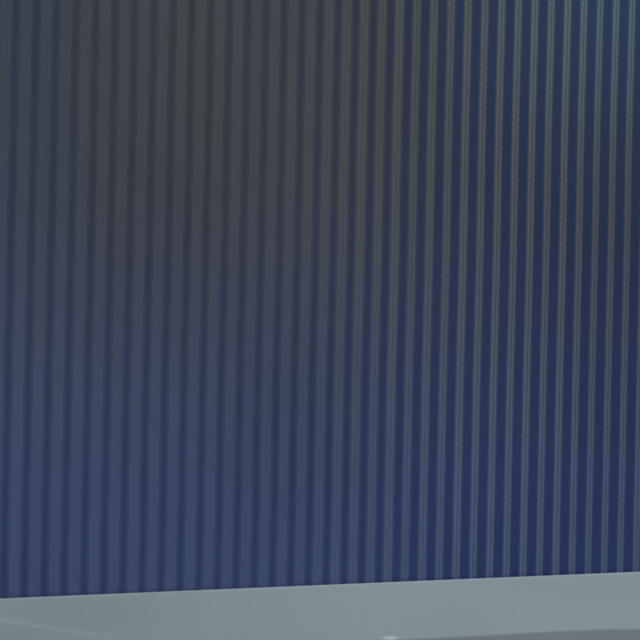
Give the GLSL for this texture, as a WebGL 1 fragment shader.

```glsl
precision highp float;
uniform vec2 u_resolution;

#define RIBS_LEFT 31.3      // rib frequency at the left edge
#define RIBS_GAIN 4.5       // quadratic increase toward the right
#define RIB_PHASE 0.2
#define LEAN 0.021          // sideways drift from top to bottom
#define WIDE_RIB 0.31       // half width of the soft ribs, in periods
#define NARROW_RIB 0.20     // half width of the crisp ribs
#define TWIST_COUNT 96.0    // fine twists along a crisp rib
#define GRAIN 0.008
#define RAIL_LEFT 0.065
#define RAIL_RIGHT 0.107
#define SPECKS 7

float hash(vec2 p) {
  vec3 q = fract(vec3(p.xyx) * 0.1031);
  q += dot(q, q.yzx + 33.33);
  return fract((q.x + q.y) * q.z);
}

float noise(vec2 p) {
  vec2 i = floor(p), f = fract(p);
  f = f * f * (3.0 - 2.0 * f);
  return mix(mix(hash(i), hash(i + vec2(1.0, 0.0)), f.x),
             mix(hash(i + vec2(0.0, 1.0)), hash(i + 1.0), f.x), f.y);
}

// Ribs: broad and blurred at left, narrow twin lines at right
vec3 ribbedSheet(vec2 uv, float pixel) {
  float bend = LEAN * (1.0 - uv.y) + 0.0012 * (noise(uv * vec2(3.0, 5.0)) - 0.5);
  float u = uv.x + bend;
  float phase = u * (RIBS_LEFT + RIBS_GAIN * u) + RIB_PHASE;
  float aa = pixel * (RIBS_LEFT + 2.0 * RIBS_GAIN * u);
  float across = fract(phase) - 0.5;
  float ribTone = hash(vec2(floor(phase), 7.0)) - 0.5;
  float crisp = smoothstep(0.38, 0.82, uv.x);

  float halfWidth = mix(WIDE_RIB, NARROW_RIB, crisp) + 0.02 * ribTone;
  float blur = max(mix(0.19, 0.12, crisp), aa);
  float rib = 1.0 - smoothstep(halfWidth - blur, halfWidth + blur, abs(across));
  float crease = 1.0 - smoothstep(0.0, max(0.11, aa), abs(across - 0.02));
  rib *= 1.0 - crease * mix(0.08, 0.42, crisp);
  float twist = sin(6.2832 * (uv.y * TWIST_COUNT + across * 2.0));
  rib *= 1.0 + 0.05 * crisp * twist + 0.10 * ribTone;

  // Warm grey above, blue reflection below
  float low = 1.0 - smoothstep(0.10, 0.84, uv.y + 0.10 * (uv.x - 0.5));
  vec3 groove = mix(vec3(0.203, 0.222, 0.262), vec3(0.170, 0.215, 0.350), low);
  vec3 ridge = mix(vec3(0.260, 0.270, 0.285), vec3(0.235, 0.282, 0.395), low);
  vec3 deepGroove = mix(vec3(0.158, 0.195, 0.290), vec3(0.155, 0.202, 0.350), low);
  groove = mix(groove, deepGroove, crisp);
  ridge += crisp * vec3(0.050, 0.048, 0.030);
  vec3 color = mix(groove, ridge, rib);

  // Cool light in the upper corners
  float rightGlow = 1.0 - smoothstep(0.0, 0.40, length(uv - vec2(1.0, 1.02)));
  float leftGlow = 1.0 - smoothstep(0.0, 0.22, length((uv - vec2(0.0, 0.9)) * vec2(1.0, 0.4)));
  color += rightGlow * vec3(0.025, 0.070, 0.080) * (0.5 + 0.6 * rib);
  color += leftGlow * vec3(-0.015, 0.005, 0.030);
  return color * (0.97 + 0.06 * noise(uv * vec2(4.0, 3.0) + 9.0));
}

// Pale rail along the bottom edge
vec3 railColor(vec2 uv, float depth) {
  vec3 color = mix(vec3(0.460, 0.515, 0.530), vec3(0.505, 0.555, 0.575),
                   smoothstep(0.0, 0.7, uv.x));
  color *= 0.98 + 0.04 * noise(uv * vec2(7.0, 25.0));
  color += 0.03 * (1.0 - smoothstep(0.0, 0.006, depth));
  float sweep = abs(uv.y - 0.032 + 0.16 * uv.x);
  color += 0.025 * (1.0 - smoothstep(0.0, 0.007, sweep)) * (1.0 - smoothstep(0.05, 0.25, uv.x));
  float lip = 0.018 * smoothstep(0.55, 1.0, uv.x);
  color *= 1.0 - 0.18 * (1.0 - smoothstep(lip - 0.004, lip + 0.002, uv.y));
  float glint = length((uv - vec2(0.61, 0.003)) * vec2(0.3, 1.0));
  return color + 0.14 * (1.0 - smoothstep(0.0, 0.006, glint));
}

void main() {
  vec2 uv = gl_FragCoord.xy / u_resolution;
  float pixel = 1.0 / min(u_resolution.x, u_resolution.y);
  vec3 color = ribbedSheet(uv, pixel);

  // Sparse dust specks
  for (int i = 0; i < SPECKS; i++) {
    float id = float(i);
    vec2 spot = vec2(hash(vec2(id, 3.0)), mix(0.2, 0.95, hash(vec2(id, 11.0))));
    float d = length((uv - spot) * vec2(0.6, 1.0));
    color += 0.06 * (hash(vec2(id, 19.0)) - 0.4) * (1.0 - smoothstep(0.0005, 0.003, d));
  }

  // Rail with a thin contact shadow above it
  float depth = mix(RAIL_LEFT, RAIL_RIGHT, uv.x) - uv.y;
  color *= 1.0 - 0.12 * (1.0 - smoothstep(0.0, 0.008, -depth));
  float edge = max(pixel, 0.0015);
  color = mix(color, railColor(uv, depth), smoothstep(-edge, edge, depth));

  color += GRAIN * (noise(uv * 330.0) - 0.5);
  gl_FragColor = vec4(color, 1.0);
}
```
